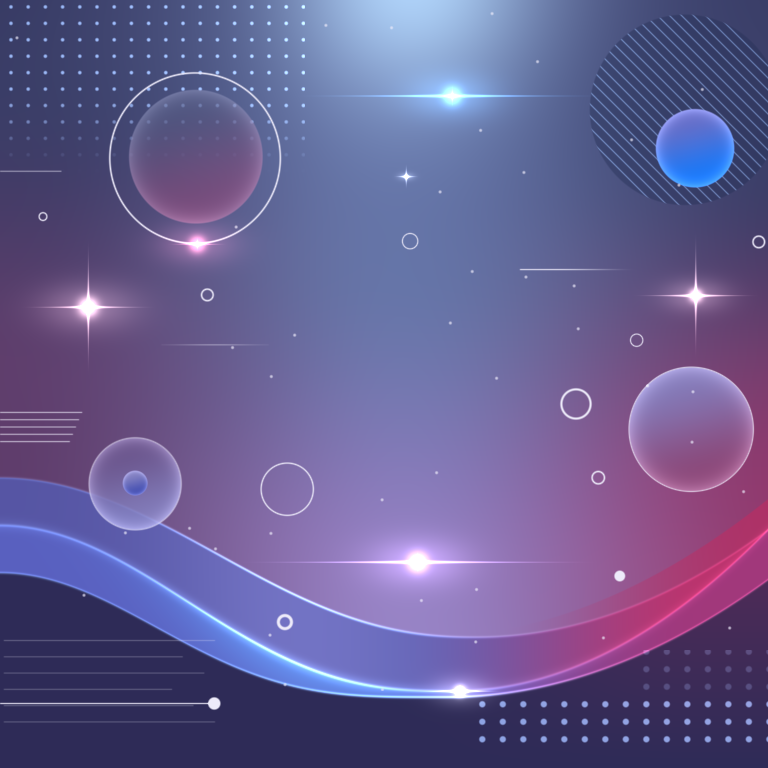
A three.js fragment shader for this background:

```glsl
// Dusky abstract backdrop: glass orbs, thin rings, flares and dot grids over a silky wave.
// Gradients set the sky, valley-shaped curves layer the translucent ribbon,
// and distance functions draw the ornaments on top.
varying vec2 vUv;

float hash(vec2 p) {
  p = fract(p * vec2(0.1031, 0.1137));
  p += dot(p, p.yx + 33.33);
  return fract((p.x + p.y) * p.x * 17.0);
}

float gradDot(vec2 cell, vec2 f) {
  float a = 6.2832 * hash(cell);
  return dot(vec2(cos(a), sin(a)), f);
}

float gradientNoise(vec2 p) {
  vec2 i = floor(p), f = fract(p), u = f * f * (3.0 - 2.0 * f), e = vec2(1, 0);
  return mix(mix(gradDot(i, f), gradDot(i + e, f - e), u.x),
             mix(gradDot(i + e.yx, f - e.yx), gradDot(i + 1.0, f - 1.0), u.x), u.y);
}

float fill(float d) { return 1.0 - smoothstep(-0.0014, 0.0014, d); }
float stroke(float d, float w) { return fill(abs(d) - w); }
float bell(float x, float w) { return exp(-x * x / (w * w)); }
float from(float x, float y) { return distance(vUv, vec2(x, y)); }
float ring(float x, float y, float r, float w) { return stroke(from(x, y) - r, w); }

// Horizontal bar between x = a and x = b
float bar(float a, float b, float y) {
  return stroke(vUv.y - y, 0.0006) * fill(a - vUv.x) * fill(vUv.x - b);
}

// Height above the point of a curve with its low point at (x, y)
float valley(float x, float y, float left, float power, float right) {
  float l = 0.5 + 0.5 * cos(3.1416 * min(vUv.x / x, 1.0));
  float r = max(vUv.x - x, 0.0) / (1.0 - x);
  return y + left * pow(max(l, 0.0), power) + right * r * r - vUv.y;
}

// Bright core with tapering rays and a soft halo
float flare(float x, float y, vec2 reach, float core) {
  vec2 d = abs(vUv - vec2(x, y)), t = max(1.0 - d / reach, 0.0);
  t *= t;
  vec2 rays = t * exp(-d.yx * d.yx / pow(0.0008 + 0.0015 * t * t, vec2(2)));
  return bell(length(d), core) + rays.x + rays.y + 0.25 * bell(length(d * vec2(0.5, 1)), core * 2.5);
}

float dots(vec2 first, vec2 pitch, float r) {
  return fill(length((fract((vUv - first) / pitch + 0.5) - 0.5) * pitch) - r);
}

// Glass orb: tint from bottom to top with a lit edge
vec3 orb(vec3 col, float x, float y, float r, vec3 low, vec3 high, float alpha) {
  vec2 q = (vUv - vec2(x, y)) / r;
  vec3 tint = mix(low, high, smoothstep(-0.9, 0.9, q.y - 0.25 * q.x));
  tint += 0.22 * pow(min(length(q), 1.0), 7.0);
  return mix(col, tint, alpha * fill(from(x, y) - r));
}

void main() {
  float x = vUv.x, y = vUv.y;

  // Sky: cool centre between plum and crimson sides
  vec3 dusk = vec3(0.21, 0.22, 0.38);
  vec3 leftSide = mix(vec3(0.37, 0.23, 0.41), dusk, smoothstep(0.5, 0.9, y));
  vec3 rightSide = mix(vec3(0.58, 0.21, 0.41), dusk, smoothstep(0.35, 0.8, y));
  vec3 centre = mix(vec3(0.59, 0.51, 0.77), vec3(0.39, 0.45, 0.65), smoothstep(0.25, 0.65, y));
  vec3 col = mix(mix(leftSide, rightSide, smoothstep(0.2, 0.9, x)), centre, bell(x - 0.53, 0.31));
  col += vec3(0.3, 0.38, 0.33) * bell(from(0.54, 1.03), 0.16) + 0.025 * gradientNoise(vUv * 4.0);

  // Ribbon: crimson veil, two sheets, then the dark ground
  float veil = valley(0.55, 0.17, 0.2, 1.2, 0.18);
  float top = valley(0.62, 0.17, 0.208, 1.15, 0.14);
  float mid = valley(0.59, 0.1, 0.216, 1.35, 0.21);
  float base = valley(0.58, 0.092, 0.162, 1.8, 0.153);
  float warm = smoothstep(0.5, 0.92, x), lit = bell(x - 0.38, 0.17);
  col = mix(col, vec3(0.75, 0.17, 0.38), 0.6 * fill(-veil) * smoothstep(0.65, 1.0, x));
  vec3 sheet = mix(vec3(0.33, 0.35, 0.68), vec3(0.74, 0.2, 0.43), warm);
  col = mix(col, sheet + 0.1 * lit, 0.85 * fill(-top));
  vec3 front = mix(vec3(0.35, 0.38, 0.76), vec3(0.62, 0.22, 0.49), warm);
  front += vec3(0.05, 0.24, 0.24) * lit * exp(-max(mid, 0.0) * 22.0);
  col = mix(col, front, 0.9 * fill(-mid));
  col = mix(col, vec3(0.18 + 0.5 * warm * y, 0.17, 0.34), fill(-base));

  // Lit crests
  vec3 crest = mix(vec3(0.55, 0.8, 1.0), vec3(1.0, 0.4, 0.62), warm);
  col += crest * bell(top, 0.0018) * (0.12 + 0.55 * lit);
  col += crest * (bell(mid, 0.002) + 0.3 * bell(mid, 0.008)) * (0.2 + 0.5 * lit);
  col += crest * bell(base, 0.0018) * (0.25 + 0.45 * bell(x - 0.55, 0.2));

  // Dot grids and hatched disc
  float grid = step(x, 0.397) * smoothstep(0.77, 0.9, y) * dots(vec2(0.0143, 0.991), vec2(0.0224, 0.0214), 0.0022);
  float lower = step(0.615, x) * step(abs(y - 0.06), 0.036) + 0.3 * step(0.82, x) * step(abs(y - 0.125), 0.029);
  grid += lower * dots(vec2(0.628, 0.083), vec2(0.0267, 0.0228), 0.004);
  float hatchDisc = fill(from(0.892, 0.857) - 0.124);
  col = mix(col, vec3(0.15, 0.19, 0.34), 0.45 * hatchDisc);
  grid += 0.6 * hatchDisc * stroke((fract((x + y) * 64.0) - 0.5) / 90.0, 0.0007);
  col += vec3(0.37, 0.47, 0.55) * grid;

  // Orbs
  vec3 rose = vec3(0.54, 0.28, 0.47), mist = vec3(0.52, 0.51, 0.76);
  col = orb(col, 0.255, 0.796, 0.087, rose, vec3(0.32, 0.34, 0.5), 0.65);
  col = orb(col, 0.905, 0.807, 0.051, vec3(0.1, 0.47, 0.97), vec3(0.4, 0.43, 0.78), 1.0);
  col = orb(col, 0.9, 0.441, 0.081, rose, mist, 0.85);
  col = orb(col, 0.176, 0.37, 0.06, mist, vec3(0.42, 0.34, 0.56), 0.85);
  col = orb(col, 0.176, 0.371, 0.016, vec3(0.28, 0.32, 0.7), mist, 1.0);

  // Rings
  float ink = ring(0.254, 0.794, 0.111, 0.001) + 0.8 * ring(0.9, 0.441, 0.081, 0.0006);
  ink += 0.5 * ring(0.176, 0.37, 0.06, 0.0008) + ring(0.374, 0.363, 0.034, 0.0008);
  ink += ring(0.75, 0.474, 0.019, 0.0014) + ring(0.371, 0.19, 0.0085, 0.002);
  ink += ring(0.27, 0.616, 0.0075, 0.001) + ring(0.534, 0.686, 0.01, 0.0006);
  ink += ring(0.988, 0.685, 0.0075, 0.001) + ring(0.829, 0.557, 0.008, 0.0006);
  ink += ring(0.779, 0.378, 0.008, 0.001) + ring(0.056, 0.718, 0.005, 0.0008);

  // Bars, beads and scattered specks
  ink += 0.6 * bar(0.0, 0.08, 0.777) + bar(0.677, 0.83, 0.649) * smoothstep(0.83, 0.72, x);
  ink += 0.5 * bar(0.21, 0.35, 0.551) * bell(x - 0.28, 0.05) + bar(0.0, 0.275, 0.084);
  for (float n = 0.0; n < 6.0; n++) {
    if (n < 5.0) ink += 0.75 * bar(0.0, 0.107 - 0.004 * n, 0.463 - 0.0095 * n);
    ink += 0.28 * bar(0.005, 0.28 - 0.07 * fract(n * 0.6), 0.166 - 0.0212 * n);
  }
  ink += fill(from(0.279, 0.084) - 0.008) + fill(from(0.807, 0.25) - 0.007);
  vec2 cell = floor(vUv * 15.0), spot = 0.2 + 0.6 * vec2(hash(cell + 5.0), hash(cell + 19.0));
  float shown = step(hash(cell + 41.0), 0.22) * step(0.1, y);
  ink += 0.7 * shown * fill(length(fract(vUv * 15.0) - spot) / 15.0 - 0.0018);
  col = mix(col, vec3(0.93, 0.92, 0.98), min(ink, 1.0));

  // Flares
  col += vec3(0.35, 0.7, 1.0) * flare(0.589, 0.875, vec2(0.21, 0.015), 0.011);
  col += vec3(0.9, 0.7, 1.0) * flare(0.544, 0.268, vec2(0.24, 0.015), 0.012);
  col += flare(0.599, 0.1, vec2(0.06, 0.01), 0.007) + 0.8 * flare(0.529, 0.77, vec2(0.017), 0.002);
  col += vec3(1.0, 0.85, 0.8) * (flare(0.115, 0.6, vec2(0.09), 0.012) + flare(0.906, 0.615, vec2(0.085), 0.008));
  col += vec3(1.0, 0.5, 0.6) * flare(0.257, 0.682, vec2(0.04, 0.01), 0.01);
  gl_FragColor = vec4(clamp(col, 0.0, 1.0), 1.0);
}
```
